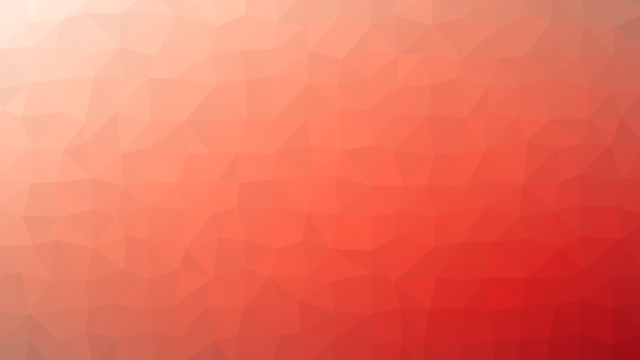
Reproduce this background procedurally as a WebGL 2 fragment shader.

```glsl
#version 300 es
precision highp float;
// Low-poly background: a jittered lattice is split into triangles, and each
// facet takes its tone from a diagonal cream-to-crimson ramp near its centroid.
// The two corners off the diagonal fade towards a muted grey.

uniform vec2 u_resolution;
out vec4 fragColor;

const vec2 CELL = vec2(0.0861, 0.0884);    // lattice spacing, canvas heights
const vec2 ORIGIN = vec2(0.074, 0.9444);   // position of lattice node (0, 0)
const vec2 JITTER = vec2(0.46, 0.48);      // full jitter range, in cells
const float FLATNESS = 0.65;               // 1 = one flat colour per facet
const float SHADE_RANGE = 0.045;           // brightness change between facets
const vec3 MUTED = vec3(0.47, 0.54, 0.50);
const vec3 RAMP[6] = vec3[6](
    vec3(1.00, 0.93, 0.88), vec3(1.00, 0.74, 0.63), vec3(1.00, 0.53, 0.41),
    vec3(0.97, 0.34, 0.25), vec3(0.85, 0.13, 0.12), vec3(0.60, 0.03, 0.07));

// Two random values in 0..1 for a lattice node
vec2 hash2(vec2 node) {
    vec3 h = fract((node.xyx + 71.0) * vec3(0.1031, 0.1030, 0.0973));
    h += dot(h, h.yzx + 33.33);
    return fract((h.xx + h.yz) * h.zy);
}

// Jittered position of a lattice node
vec2 meshPoint(vec2 node) {
    return ORIGIN + CELL * (node + JITTER * (hash2(node) - 0.5));
}

// Signed distance to the line a-b, positive on its left
float edgeDistance(vec2 p, vec2 a, vec2 b) {
    vec2 d = b - a;
    return dot(p - a, vec2(-d.y, d.x)) / length(d);
}

// Smooth coverage of a counter-clockwise triangle
float triangleCoverage(vec2 p, vec2 a, vec2 b, vec2 c, float blur) {
    float inside = min(edgeDistance(p, a, b),
                   min(edgeDistance(p, b, c), edgeDistance(p, c, a)));
    return smoothstep(-blur, blur, inside);
}

// Diagonal ramp with muted off-diagonal corners; uv spans the canvas
vec3 backdrop(vec2 uv) {
    float along = clamp(0.5 * (uv.x + 1.0 - uv.y), 0.0, 1.0);
    float across = abs(uv.x + uv.y - 1.0);
    float stop = min(along * 5.0, 4.999);
    int i = int(stop);
    vec3 color = mix(RAMP[i], RAMP[i + 1], fract(stop));
    float fade = clamp(across + 0.6 * (along - 0.5), 0.0, 1.0);
    return mix(color, MUTED, 0.5 * pow(fade, 2.5));
}

// Premultiplied facet colour, with its coverage in alpha
vec4 facet(vec2 p, vec2 a, vec2 b, vec2 c, float seed, float aspect, float blur) {
    float coverage = triangleCoverage(p, a, b, c, blur);
    vec2 tonePoint = mix(p, (a + b + c) / 3.0, FLATNESS);
    vec3 color = backdrop(tonePoint / vec2(aspect, 1.0));
    color *= 1.0 + SHADE_RANGE * (seed - 0.5);
    return vec4(color, 1.0) * coverage;
}

void main() {
    vec2 p = gl_FragCoord.xy / u_resolution.y;
    float aspect = u_resolution.x / u_resolution.y;
    float blur = 0.7 / u_resolution.y;
    vec2 home = floor((p - ORIGIN) / CELL);
    vec4 total = vec4(0.0);

    // Jitter can move a facet into a neighbouring cell
    for (int j = -1; j <= 1; j++) {
        for (int i = -1; i <= 1; i++) {
            vec2 node = home + vec2(i, j);
            vec2 a = meshPoint(node);
            vec2 b = meshPoint(node + vec2(1, 0));
            vec2 c = meshPoint(node + vec2(1, 1));
            vec2 d = meshPoint(node + vec2(0, 1));
            vec2 seed = hash2(node + 37.0);

            // Split each cell along its shorter diagonal
            if (distance(a, c) < distance(b, d)) {
                total += facet(p, a, b, c, seed.x, aspect, blur);
                total += facet(p, a, c, d, seed.y, aspect, blur);
            } else {
                total += facet(p, a, b, d, seed.x, aspect, blur);
                total += facet(p, b, c, d, seed.y, aspect, blur);
            }
        }
    }
    fragColor = vec4(total.rgb / max(total.a, 0.001), 1.0);
}
```
